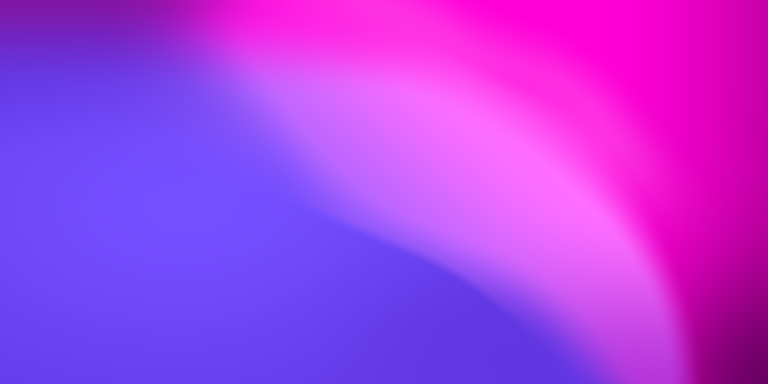
This background is drawn by a WebGL 2 fragment shader. Its source:

```glsl
#version 300 es
precision highp float;
// Soft violet-to-magenta gradient: a glowing pink band arching over a blue field.

uniform vec2 u_resolution;
out vec4 outColor;

// Colours
const vec3 BLUE        = vec3(0.455, 0.310, 1.000);
const vec3 DEEP_BLUE   = vec3(0.370, 0.200, 0.870);
const vec3 PLUM        = vec3(0.530, 0.060, 0.600);
const vec3 VIOLET      = vec3(0.660, 0.390, 1.000);
const vec3 PINK        = vec3(1.000, 0.430, 1.000);
const vec3 HOT_MAGENTA = vec3(1.000, 0.060, 0.880);
const vec3 DIM_ORCHID  = vec3(0.700, 0.190, 0.840);
const vec3 MAGENTA     = vec3(1.000, 0.000, 0.840);
const vec3 VEIL        = vec3(1.000, 0.190, 0.890);
const vec3 WINE        = vec3(0.390, 0.000, 0.370);

// Layout, in canvas heights (the canvas spans 2 x 1)
const vec2  ARCH_CENTER  = vec2(0.60, -0.05);
const vec2  ARCH_RADII   = vec2(1.20, 1.00);
const vec2  BLUE_CENTER  = vec2(0.50, 0.46);
const vec2  SHADE_CENTER = vec2(1.25, 0.12);
const vec2  DARK_CORNER  = vec2(2.02, -0.02);
const vec2  BAND_CENTER  = vec2(1.00, 0.50);
const vec2  PINK_SLOPE   = vec2(1.65, 1.85);
const float FOLD_HEIGHT  = 0.805;
const float FOLD_SLOPE   = 0.43;
const float FOLD_BEND    = 0.95;
const float CREASE_WIDTH = 0.020;
const float RIPPLE       = 0.012;

// Round falloff, 1 at the center
float glow(vec2 p, vec2 center, vec2 size) {
    vec2 d = (p - center) / size;
    return exp(-dot(d, d));
}

// Height above the fold where the band meets the blue field
float heightAboveFold(vec2 p) {
    float bend = max(p.x - 1.1, 0.0);
    return p.y - (FOLD_HEIGHT - FOLD_SLOPE * p.x - FOLD_BEND * bend * bend);
}

// Signed offset from the elliptical outer arch, positive outside
float outsideArch(vec2 p) {
    return length((p - ARCH_CENTER) / ARCH_RADII) - 1.0;
}

vec3 blueField(vec2 p) {
    vec3 color = mix(DEEP_BLUE, BLUE, glow(p, BLUE_CENTER, vec2(0.95, 0.52)));
    color = mix(color, DEEP_BLUE, 0.6 * glow(p, SHADE_CENTER, vec2(0.38, 0.22)));
    color = mix(color, DEEP_BLUE, 0.8 * smoothstep(0.60, 0.90, p.y));
    return mix(color, PLUM, smoothstep(0.76, 1.07, p.y));
}

vec3 pinkBand(vec2 p) {
    // Violet turns pink toward the upper right
    float pinkness = 0.22 + dot(p - BAND_CENTER, PINK_SLOPE);
    vec3 color = mix(VIOLET, PINK, smoothstep(-0.25, 1.10, pinkness));
    float dim = (1.0 - smoothstep(-0.10, 0.48, p.y)) * smoothstep(1.05, 1.70, p.x);
    color = mix(color, DIM_ORCHID, dim);
    float hot = smoothstep(0.74, 1.0, p.y) * (1.0 - smoothstep(0.90, 1.35, p.x));
    color = mix(color, HOT_MAGENTA, hot);
    float topLeft = smoothstep(0.88, 1.04, p.y) * (1.0 - smoothstep(0.30, 0.80, p.x));
    return mix(color, PLUM, 0.6 * topLeft);
}

vec3 magentaField(vec2 p, float outside) {
    // Translucent veil just beyond the arch, with a gently wavy rim
    float wave = RIPPLE * (sin(9.0 * p.x - 4.0 * p.y) + 0.5 * sin(17.0 * p.x + 6.0 * p.y));
    float veil = 1.0 - smoothstep(0.06, 0.21, outside + wave);
    float groove = glow(vec2(p.x, outside + wave), vec2(1.33, 0.045), vec2(0.14, 0.028));
    veil *= smoothstep(0.35, 0.65, p.y) * (1.0 - 0.3 * groove);
    vec3 color = mix(MAGENTA, VEIL, veil);

    // Darker right side and lower corner
    color *= 1.0 - 0.23 * pow(max((p.x - 1.55) / 0.45, 0.0), 1.7);
    return mix(color, WINE, 0.95 * glow(p, DARK_CORNER, vec2(0.30, 0.31)));
}

void main() {
    vec2 p = gl_FragCoord.xy / u_resolution * vec2(2.0, 1.0);
    float height = heightAboveFold(p);
    float outside = outsideArch(p);

    // The fold is diffuse on the left and softer again at the right
    float foldWidth = mix(0.75, 0.10, smoothstep(0.1, 1.05, p.x));
    foldWidth += 0.14 * smoothstep(1.1, 1.6, p.x);
    float band = smoothstep(-0.15 * foldWidth, foldWidth, height);
    band *= mix(1.0, smoothstep(0.22, 0.70, p.x), smoothstep(0.60, 0.95, p.y));

    // A crisp crease runs along its middle
    float crease = smoothstep(-CREASE_WIDTH, CREASE_WIDTH, height);
    float crispness = smoothstep(0.70, 0.95, p.x) * (1.0 - smoothstep(1.15, 1.45, p.x));
    band = mix(band, crease, 0.5 * crispness);

    // The arch sharpens toward the lower right
    float archWidth = mix(0.05, 0.13, smoothstep(0.2, 0.9, p.y));
    float beyond = smoothstep(-archWidth, 0.7 * archWidth, outside);
    beyond *= smoothstep(0.55, 1.0, p.x);

    vec3 color = mix(blueField(p), pinkBand(p), band);
    color = mix(color, magentaField(p, outside), beyond);
    outColor = vec4(color, 1.0);
}
```
